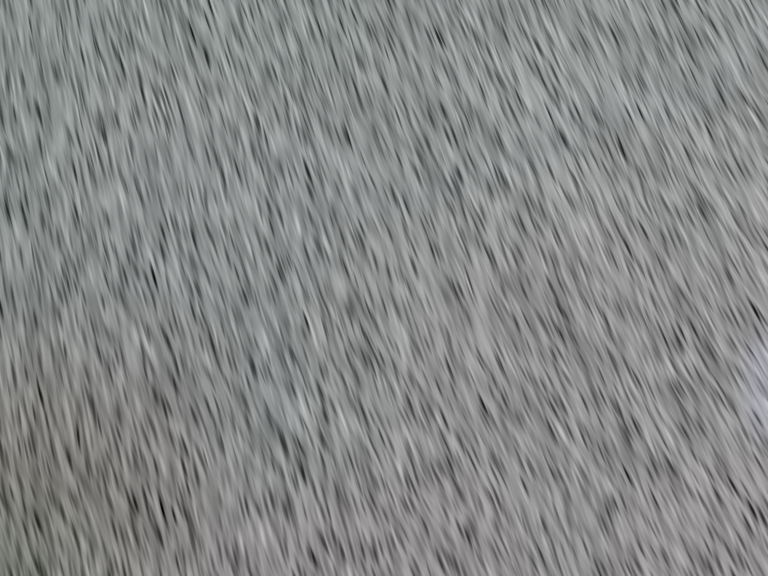
This texture is drawn by a Shadertoy shader. Its source:

```glsl
// Short grey fur, combed down and to the right along gently fanning curves.
// Thin tapered dark gaps and pale hairs are scattered in cells of a combed
// coordinate frame, over stretched noise and a soft large-scale tint.

const float MEAN_TONE = 0.563;
const float LEAN_LEFT = 0.20;               // hair slope at the left edge
const float LEAN_GROWTH = 0.24;             // added slope per canvas height
const vec2  GAP_CELL  = vec2(0.0110, 0.052);
const vec2  HAIR_CELL = vec2(0.0115, 0.060);
const vec2  HAIR_RADIUS = vec2(0.41, 0.82); // in cells
const float HAIR_CORE = 0.12;               // fully opaque part of a strand
const float HAIR_TILT = 0.50;               // random tilt, in cells
const float HAIR_BEND = 0.25;               // random curvature, in cells
const float GAP_DEPTH = 0.225;
const float HAIR_LIGHT = 0.095;
const float FINE_NOISE = 0.15;
const float TUFT_NOISE = 0.08;
const float CLOUD_NOISE = 0.03;
const float HIGHLIGHT_ROLLOFF = 0.8;
const vec3  COOL_TINT = vec3(-0.014, 0.007, 0.003);
const vec3  WARM_TINT = vec3(0.005, -0.003, 0.000);
const vec3  CORNER_SHADE = vec3(-0.07, -0.08, -0.10);
const vec3  EDGE_GLOW = vec3(0.05, 0.06, 0.085);

vec3 hash3(vec2 p) {
    vec3 q = fract(p.xyx * vec3(0.1031, 0.1030, 0.0973));
    q += dot(q, q.yxz + 33.33);
    return fract((q.xxy + q.yzz) * q.zyx);
}

// Smooth value noise centred on zero
float noise(vec2 p) {
    vec2 i = floor(p), f = fract(p);
    f = f * f * (3.0 - 2.0 * f);
    float low  = mix(hash3(i).x, hash3(i + vec2(1, 0)).x, f.x);
    float high = mix(hash3(i + vec2(0, 1)).x, hash3(i + vec2(1, 1)).x, f.x);
    return mix(low, high, f.y) - 0.5;
}

// Curves of constant x follow the lie of the fur
vec2 comb(vec2 p) {
    float across = (p.x + LEAN_LEFT / LEAN_GROWTH) * exp(LEAN_GROWTH * (p.y - 0.5));
    across += 0.012 * noise(p * 5.0) + 0.004 * noise(p * 14.0);
    return vec2(across, p.y - 0.35 * p.x);
}

// One tapered, slightly bent strand per cell, mostly faint and a few strong
float strands(vec2 q, float seed) {
    vec2 cell = floor(q);
    float sum = 0.0;
    for (int j = -1; j <= 1; j++) {
        for (int i = -1; i <= 1; i++) {
            vec2 id = cell + vec2(i, j);
            vec3 rnd = hash3(id + seed);
            vec3 form = hash3(id + seed + 57.0);
            vec2 d = q - id - rnd.xy;
            d.x += (form.x - 0.5) * HAIR_TILT * d.y + (form.y - 0.5) * HAIR_BEND * d.y * d.y;
            vec2 radius = HAIR_RADIUS * mix(vec2(0.8), vec2(1.2), form.yz);
            float strength = rnd.z * rnd.z;
            sum += strength * (1.0 - smoothstep(HAIR_CORE, 1.0, length(d / radius)));
        }
    }
    return sum;
}

// Broad light, cool upper left, warm lower right, dim corner, pale edge
vec3 ground(vec2 p, float aspect) {
    float x = p.x / aspect;
    vec3 color = vec3(MEAN_TONE + 0.035 * (x - 0.5) + CLOUD_NOISE * noise(p * 3.0 + 9.0));
    float warmth = smoothstep(0.1, 0.9, 0.5 + 0.6 * (x - p.y) + 0.5 * noise(p * 4.0));
    color += mix(COOL_TINT, WARM_TINT, warmth);
    color += CORNER_SHADE * (1.0 - smoothstep(0.0, 0.5, length(p - vec2(0.0, 0.08))));
    vec2 edge = (p - vec2(aspect, 0.33)) / vec2(0.07, 0.14);
    return color + EDGE_GLOW * (1.0 - smoothstep(0.3, 1.0, length(edge)));
}

void mainImage(out vec4 fragColor, in vec2 fragCoord) {
    vec2 p = fragCoord / iResolution.y;
    vec2 q = comb(p);

    // Soft undercoat
    float tone = FINE_NOISE * noise(q / vec2(0.0058, 0.042));
    tone += TUFT_NOISE * noise(q / vec2(0.018, 0.080) + 31.0);

    // Two interleaved coats of pale hairs and dark gaps
    for (int k = 0; k < 2; k++) {
        float coat = float(k);
        float size = 1.0 - 0.2 * coat;
        tone += HAIR_LIGHT * strands(q / (HAIR_CELL * size), 11.0 + 140.0 * coat);
        tone -= GAP_DEPTH * strands(q / (GAP_CELL * size), 83.0 + 170.0 * coat);
    }
    float bright = max(tone, 0.0);
    tone -= HIGHLIGHT_ROLLOFF * bright * bright;

    fragColor = vec4(clamp(ground(p, iResolution.x / iResolution.y) + tone, 0.0, 1.0), 1.0);
}
```
